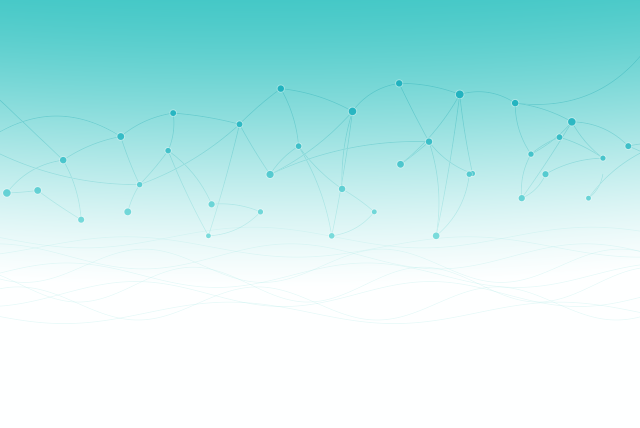
This background is drawn by a Shadertoy shader. Its source:

```glsl
// Teal to white gradient with a network of linked dots above faint wavy lines.

// Lengths are in canvas heights; y runs downward from the top edge.
const vec3 TOP_TEAL = vec3(0.27, 0.785, 0.78);
const vec3 BASE_WHITE = vec3(0.995, 1.0, 1.0);
const vec3 DOT_DEEP = vec3(0.13, 0.70, 0.75);
const vec3 DOT_PALE = vec3(0.48, 0.86, 0.86);
const vec3 LINK_DEEP = vec3(0.16, 0.68, 0.71);
const vec3 LINK_PALE = vec3(0.55, 0.87, 0.86);
const vec3 WAVE_TINT = vec3(0.70, 0.92, 0.91);
const float FADE_END = 0.67;
const float DOT_RADIUS = 0.0062;
const float LINE_HALF_WIDTH = 0.0008;
const float LINK_ALPHA = 0.42;
const float WAVE_ALPHA = 0.32;
const float THIRD_TURN = 2.0944;
const int WAVES = 9;
const ivec3 ROW_SIZE = ivec3(12, 14, 10);

float hash(float n) {
    n = fract(n * 0.1031 + 0.17);
    n *= n + 33.33;
    return fract(n * (n + n));
}

// Coverage of a shape whose signed distance is d
float cover(float d) {
    return clamp(0.5 - d * iResolution.y, 0.0, 1.0);
}

// Dot position: an arched top row, a rippling middle row, a zigzag low row
vec2 node(int row, int index) {
    float i = float(index);
    float alt = index % 2 == 0 ? 1.0 : -1.0;
    if (row == 0) {
        float t = (i - 5.0) / 2.0;
        float middle = exp(-t * t);
        float x = 0.016 + 0.132 * i + 0.02 * alt * middle;
        float arch = 0.19 + 0.384 * (x - 0.84) * (x - 0.84);
        return vec2(x, arch + middle * (0.047 + 0.043 * alt));
    }
    if (row == 1) {
        float x = 0.088 + 0.1016 * i + 0.035 * max(cos(THIRD_TURN * (i - 2.0)), 0.0);
        float ripple = (0.094 - 0.0049 * i) * cos(THIRD_TURN * i + 0.5);
        return vec2(x, 0.445 - 0.0078 * i - ripple * min(i, 1.0));
    }
    return vec2(0.3125 + 0.166 * i - 0.0055 * i * i - 0.014 * alt,
                0.523 - 0.088 * smoothstep(5.0, 6.0, i) - 0.028 * alt);
}

// Distance to a bowed link; positive bow arches upward when a is left of b
float link(vec2 p, vec2 a, vec2 b, float bow) {
    vec2 ab = b - a, ap = p - a;
    float h = clamp(dot(ap, ab) / dot(ab, ab), 0.0, 1.0);
    vec2 normal = vec2(ab.y, -ab.x);
    return length(ap - ab * h - normal * bow * 4.0 * h * (1.0 - h));
}

float randomBow(int i) {
    return 0.16 * (hash(float(i) + 5.0) - 0.5);
}

float network(vec2 p) {
    float d = 1.0;
    // Neighbours along the rows, and links from the top row to the middle
    for (int i = 0; i < ROW_SIZE.x; i++) {
        vec2 a = node(0, i);
        d = min(d, link(p, a, node(0, i + 1), 0.12 * hash(float(i))));
        d = min(d, link(p, a, node(1, 13 * i / 10), randomBow(i)));
    }
    for (int i = 0; i < ROW_SIZE.y; i++)
        if (i % 3 != 1) d = min(d, link(p, node(1, i), node(1, i + 1), randomBow(i)));
    for (int i = 0; i < ROW_SIZE.z; i++) {
        vec2 a = node(2, i);
        d = min(d, link(p, a, node(1, 2 + 14 * i / 10), randomBow(i + 20)));
        if (i % 2 == 1) d = min(d, link(p, a, node(2, i + 1), -0.1));
    }
    // Long links across the rows
    for (int k = 0; k < 4; k++) {
        vec2 a = node(0, 4 + 2 * k);
        d = min(d, link(p, a, node(2, 1 + 2 * k), 0.01));
        d = min(d, link(p, a, node(1, 2 + 3 * k), 0.05));
    }
    d = min(d, link(p, node(1, 5), node(1, 9), 0.06));
    // Links that leave the canvas at both sides
    d = min(d, link(p, vec2(-0.02, 0.32), node(0, 2), 0.16));
    d = min(d, link(p, vec2(-0.02, 0.215), node(0, 1), 0.0));
    d = min(d, link(p, vec2(-0.02, 0.35), node(1, 2), -0.06));
    return min(d, link(p, node(0, 9), vec2(1.52, 0.10), -0.15));
}

void mainImage(out vec4 fragColor, in vec2 fragCoord) {
    vec2 p = fragCoord / iResolution.y;
    p.y = 1.0 - p.y;

    // Background fade
    float v = p.y + 0.05 * (p.x - 0.6) * (p.x - 0.6);
    float fade = mix(min(v / FADE_END, 1.0), smoothstep(0.0, FADE_END, v), 0.4);
    vec3 color = mix(TOP_TEAL, BASE_WHITE, fade);

    // Faint waves
    for (int k = 0; k < WAVES; k++) {
        float f = float(k), h = hash(f + 3.0);
        float y = 0.555 + 0.022 * f + (0.02 + 0.022 * h) * sin((7.0 + 5.0 * h) * p.x + 2.4 * f);
        color = mix(color, WAVE_TINT, WAVE_ALPHA * cover(abs(p.y - y) - LINE_HALF_WIDTH));
    }

    // Links, paler toward the bottom
    float depth = smoothstep(0.2, 0.57, p.y);
    float line = cover(network(p) - LINE_HALF_WIDTH);
    color = mix(color, mix(LINK_DEEP, LINK_PALE, depth), LINK_ALPHA * line);

    // Dots with a pale rim
    for (int row = 0; row < 3; row++)
        for (int i = 0; i < ROW_SIZE[row]; i++) {
            float size = DOT_RADIUS + 0.003 * hash(float(i + 17 * row)) - 0.0006 * float(row);
            float d = length(p - node(row, i)) - size;
            color = mix(color, BASE_WHITE, 0.35 * cover(d - 0.002));
            color = mix(color, mix(DOT_DEEP, DOT_PALE, depth), cover(d));
        }

    fragColor = vec4(color, 1.0);
}
```
